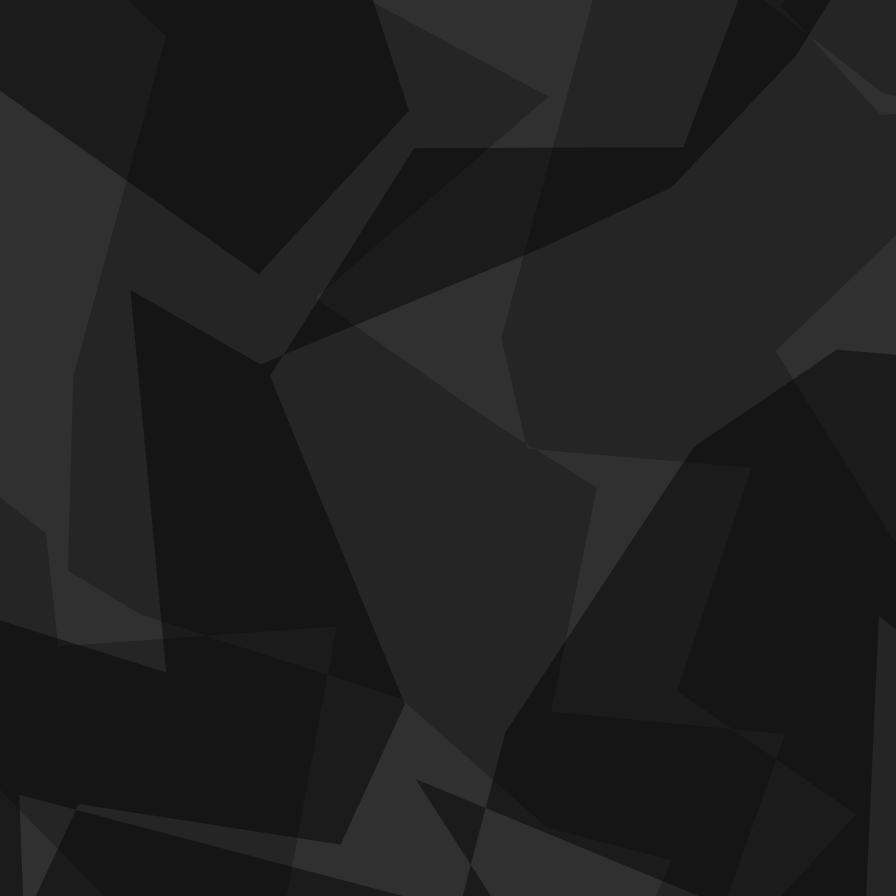
Reproduce this pattern procedurally as a Shadertoy shader.

```glsl
// Dark angular camouflage: zigzag charcoal shards under a translucent shard layer.

const vec3 LIGHT_CHARCOAL = vec3(0.188);
const vec3 DARK_CHARCOAL = vec3(0.107);
const float SHADE = 0.77;   // brightness left under the translucent layer

const int BORDERS = 4;      // borders on each side of the centre
const int KNEES = 6;        // bends on each half of a border

float hash(vec2 p) {
    vec3 q = fract(vec3(p.xyx) * vec3(0.1031, 0.1030, 0.0973));
    q += dot(q, q.yzx + 33.33);
    return fract((q.x + q.y) * q.z);
}

vec2 rotate(vec2 p, float angle) {
    float c = cos(angle);
    float s = sin(angle);
    return vec2(c * p.x - s * p.y, s * p.x + c * p.y);
}

// Bend of a zigzag border, scattered around its place in a grid.
// Even borders move aside to widen the filled bands.
vec2 knee(vec2 index, vec2 spacing, vec2 jitter, float fillShare, float seed) {
    vec2 cell = index + seed;
    vec2 scatter = vec2(hash(cell), hash(cell + 57.0)) - 0.5;
    float even = 1.0 - mod(index.x, 2.0);
    index.x += even * (2.0 * fillShare - 1.0);
    return index * spacing + scatter * jitter;
}

// Coverage of the bands between zigzag borders, by the even-odd rule.
float zigzagBands(vec2 p, vec2 spacing, vec2 jitter, float fillShare, float seed, float pixel) {
    float nearest = 1e3;
    float side = 1.0;
    for (int i = -BORDERS; i <= BORDERS; i++) {
        vec2 a = knee(vec2(i, -KNEES), spacing, jitter, fillShare, seed);
        for (int j = 1 - KNEES; j <= KNEES; j++) {
            vec2 b = knee(vec2(i, j), spacing, jitter, fillShare, seed);
            vec2 edge = b - a;
            vec2 rel = p - a;
            vec2 gap = rel - edge * clamp(dot(rel, edge) / dot(edge, edge), 0.0, 1.0);
            nearest = min(nearest, dot(gap, gap));
            bvec3 crossing = bvec3(p.y >= a.y, p.y < b.y, edge.x * rel.y > edge.y * rel.x);
            if (all(crossing) || !any(crossing)) side = -side;
            a = b;
        }
    }
    return clamp(0.5 - side * sqrt(nearest) / pixel, 0.0, 1.0);
}

void mainImage(out vec4 fragColor, in vec2 fragCoord) {
    float pixel = 1.0 / max(iResolution.x, iResolution.y);
    vec2 p = (fragCoord - 0.5 * iResolution.xy) * pixel;

    // Opaque bands, then a crossing set of darkening ones.
    float dark = zigzagBands(rotate(p, 0.9), vec2(0.28, 0.18), vec2(0.58, 0.22),
                             0.48, 131.0, pixel);
    float shaded = zigzagBands(rotate(p, -0.5), vec2(0.25, 0.17), vec2(0.50, 0.20),
                               0.62, 283.0, pixel);

    vec3 color = mix(LIGHT_CHARCOAL, DARK_CHARCOAL, dark);
    color *= mix(1.0, SHADE, shaded);
    fragColor = vec4(color, 1.0);
}
```
